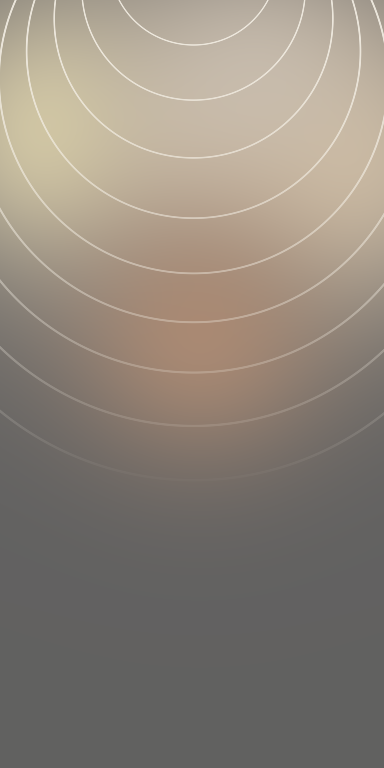
Give the GLSL for this background, as a Shadertoy shader.

```glsl
#define BASE_GREY vec3(0.382, 0.380, 0.378)
#define RING_COLOR vec3(0.95, 0.93, 0.89)
#define RING_COUNT 9
#define RING_CENTER_X 0.504
#define FIRST_RADIUS 0.219
#define RADIUS_STEP 0.0719
#define FIRST_BOTTOM 0.117
#define BOTTOM_STEP 0.1417
#define RING_OPACITY 0.90
#define FADE_START 0.10
#define FADE_END 1.28

// Elliptical soft light with a Gaussian falloff
vec3 addGlow(vec3 base, vec2 p, vec2 center, vec2 size, vec3 tint, float strength) {
    vec2 d = (p - center) / size;
    return mix(base, tint, strength * exp(-dot(d, d)));
}

// Coverage of one circle outline
float ringMask(vec2 p, vec2 center, float radius, float halfWidth, float pixel) {
    float d = abs(length(p - center) - radius) - halfWidth;
    return 1.0 - smoothstep(-0.5 * pixel, 0.5 * pixel, d);
}

void mainImage(out vec4 fragColor, in vec2 fragCoord) {
    // Canvas width is one unit, y runs down from the top edge
    float pixel = 1.0 / iResolution.x;
    vec2 p = vec2(fragCoord.x, iResolution.y - fragCoord.y) * pixel;

    // Blended glows, from the widest to the most local
    vec3 color = BASE_GREY;
    color = addGlow(color, p, vec2(0.52, 0.34), vec2(0.78, 0.495), vec3(0.76, 0.71, 0.64), 1.0);
    color = addGlow(color, p, vec2(0.117, 0.34), vec2(0.25, 0.29), vec3(0.83, 0.79, 0.65), 0.9);
    color = addGlow(color, p, vec2(0.91, 0.43), vec2(0.34, 0.34), vec3(0.82, 0.75, 0.65), 0.8);
    color = addGlow(color, p, vec2(0.665, 0.18), vec2(0.29, 0.26), vec3(0.80, 0.76, 0.71), 0.6);
    color = addGlow(color, p, vec2(0.52, 0.872), vec2(0.32, 0.325), vec3(0.67, 0.54, 0.45), 0.95);

    // Widening rings whose centers sink as they grow
    float rings = 0.0;
    for (int i = 0; i < RING_COUNT; i++) {
        float k = float(i);
        float radius = FIRST_RADIUS + RADIUS_STEP * k;
        float spread = 0.03 * exp(-(k - 3.6) * (k - 3.6) / 2.5);
        float bottom = FIRST_BOTTOM + BOTTOM_STEP * k + spread;
        float halfWidth = 0.0018 + 0.00017 * k;
        vec2 center = vec2(RING_CENTER_X, bottom - radius);
        rings = max(rings, ringMask(p, center, radius, halfWidth, pixel));
    }

    // Outlines dissolve toward the lower half
    float fade = clamp((FADE_END - p.y) / (FADE_END - FADE_START), 0.0, 1.0);
    color = mix(color, RING_COLOR, rings * fade * RING_OPACITY);

    fragColor = vec4(color, 1.0);
}
```
